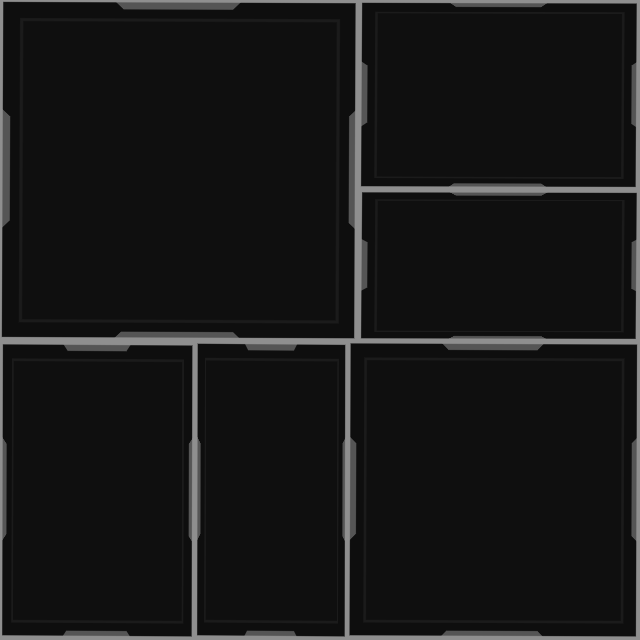
This pattern is drawn by a WebGL 2 fragment shader. Its source:

```glsl
#version 300 es
precision highp float;
// Six dark plates in a pale grey frame, each with bevelled edge tabs and a faint inset line.

#define FRAME_GREY 0.56
#define TAB_GREY 0.335
#define PLATE_GREY 0.06
#define RIM_GREY 0.053
#define LINE_GREY 0.105
#define TAB_HALF 0.176
#define TAB_NEAR 0.021
#define TAB_FAR 0.017
#define TILT 0.004
#define EDGE_BLUR 0.0012

uniform vec2 u_resolution;
out vec4 fragColor;

// Plate bounds as left, top, right, bottom, measured down from the top.
const vec4 PLATES[6] = vec4[6](
    vec4(0.004, 0.004, 0.5545, 0.5275),
    vec4(0.565, 0.005, 0.994, 0.2915),
    vec4(0.565, 0.301, 0.994, 0.529),
    vec4(0.004, 0.539, 0.300, 0.9935),
    vec4(0.3085, 0.538, 0.539, 0.9935),
    vec4(0.547, 0.5375, 0.9945, 0.9935));

// Coverage of a trapezoid tab: rise is the distance from the edge, along runs beside it.
float tab(float rise, float along, float depth, vec2 size, float blur) {
    float top = (depth - rise) * size.x;
    float side = (TAB_HALF - abs(along - 0.497) - rise) * size.y;
    return smoothstep(-blur, blur, min(top, side));
}

float plateTabs(vec2 uv, vec2 size, float blur) {
    float left = tab(uv.x, uv.y, TAB_NEAR, size, blur);
    float right = tab(1.0 - uv.x, uv.y, TAB_FAR, size, blur);
    float top = tab(uv.y, uv.x, TAB_NEAR, size.yx, blur);
    float bottom = tab(1.0 - uv.y, uv.x, TAB_FAR, size.yx, blur);
    return max(max(left, right), max(top, bottom));
}

float plateShade(vec2 uv, vec2 size, float blur) {
    // Soft inset line, stretched with the plate
    vec2 inset = abs(uv - 0.502) - 0.4495;
    float lineDist = max(inset.x, inset.y);
    float grey = mix(PLATE_GREY, RIM_GREY, smoothstep(0.0, 0.006, lineDist));
    grey = mix(grey, LINE_GREY, 1.0 - smoothstep(0.002, 0.007, abs(lineDist)));
    return mix(grey, TAB_GREY, plateTabs(uv, size, blur));
}

void main() {
    vec2 p = gl_FragCoord.xy / u_resolution;
    p.y = 1.0 - p.y;
    float blur = max(EDGE_BLUR, 0.6 / min(u_resolution.x, u_resolution.y));

    float grey = FRAME_GREY;
    for (int i = 0; i < 6; i++) {
        vec2 size = PLATES[i].zw - PLATES[i].xy;
        vec2 uv = (p - PLATES[i].xy) / size;
        // Slight tilt of each plate
        uv += TILT * vec2(uv.y - 0.5, 0.5 - uv.x);
        vec2 edge = min(uv, 1.0 - uv) * size;
        float inside = smoothstep(-blur, blur, min(edge.x, edge.y));
        grey = mix(grey, plateShade(uv, size, blur), inside);
    }
    fragColor = vec4(vec3(grey), 1.0);
}
```
